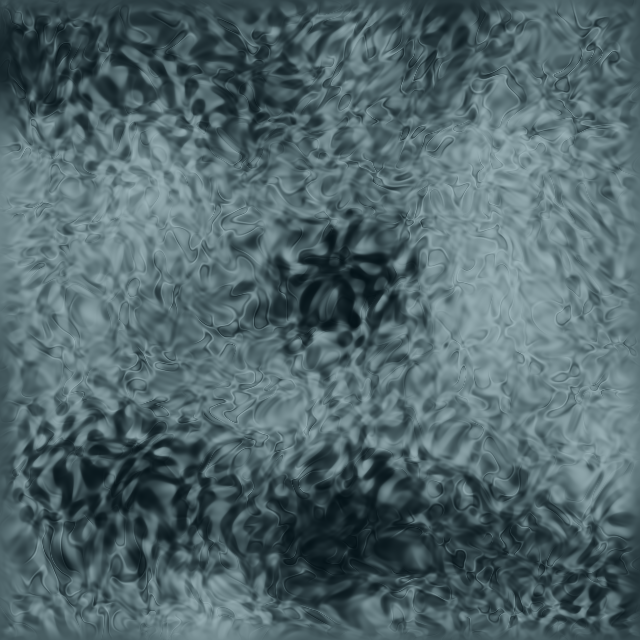
A Shadertoy shader for this texture:

```glsl
// A mottled slate-teal surface like rippled, weathered glass.
// Soft light and dark patches are looked up through strongly warped coordinates,
// then covered with worm-like ripples and thin veins made of layered sine waves.

const float TAU = 6.2831853;
const int WAVE_COUNT = 9;
const float MID_TONE = 0.335;

float hash(float n) {
    return fract(sin(n * 12.9898) * 43758.547);
}

// Sum of plane waves in random directions, with about unit variance
float waves(vec2 p, float frequency, float seed) {
    float sum = 0.0;
    for (int i = 0; i < WAVE_COUNT; i++) {
        float id = seed * 17.0 + float(i);
        float angle = TAU * (float(i) + hash(id)) / float(WAVE_COUNT);
        float pitch = frequency * mix(0.6, 1.35, hash(id + 5.3));
        vec2 direction = vec2(cos(angle), sin(angle));
        sum += sin(dot(p, direction) * pitch + TAU * hash(id + 9.7));
    }
    return sum * sqrt(2.0 / float(WAVE_COUNT));
}

vec2 waves2(vec2 p, float frequency, float seed) {
    return vec2(waves(p, frequency, seed), waves(p, frequency, seed + 1.0));
}

float blob(vec2 p, vec2 center, vec2 radius) {
    vec2 d = (p - center) / radius;
    return exp(-dot(d, d));
}

// Broad distribution of light and dark
float patchTone(vec2 p) {
    float tone = 0.335;
    tone += 0.09 * blob(p, vec2(0.50, 0.55), vec2(0.75, 0.23));
    tone += 0.15 * blob(p, vec2(0.82, 0.76), vec2(0.11, 0.08));
    tone += 0.04 * blob(p, vec2(0.78, 0.55), vec2(0.20, 0.20));
    tone += 0.10 * blob(p, vec2(0.02, 0.77), vec2(0.10, 0.10));
    tone += 0.08 * blob(p, vec2(0.85, 0.28), vec2(0.12, 0.07));
    tone += 0.10 * blob(p, vec2(0.30, 0.05), vec2(0.16, 0.08));
    tone -= 0.37 * blob(p, vec2(0.51, 0.55), vec2(0.12, 0.09));
    tone -= 0.25 * blob(p, vec2(0.20, 0.24), vec2(0.15, 0.10));
    tone -= 0.26 * blob(p, vec2(0.58, 0.18), vec2(0.17, 0.10));
    tone -= 0.10 * blob(p, vec2(0.42, 0.90), vec2(0.55, 0.13));
    tone -= 0.16 * blob(p, vec2(0.04, 0.91), vec2(0.11, 0.07));
    tone -= 0.12 * blob(p, vec2(0.92, 0.09), vec2(0.20, 0.10));
    return tone;
}

// Thin line along the zero contour of a field
float contour(float field, float width) {
    return 1.0 - smoothstep(0.0, width, abs(field));
}

// Soft limit that keeps the extremes from clipping
float softLimit(float x) {
    return x / sqrt(1.0 + x * x);
}

// Steeper contrast around the middle tone
float boostContrast(float tone, float gain, float range) {
    return MID_TONE + range * softLimit(gain * (tone - MID_TONE) / range);
}

vec3 slate(float tone) {
    return vec3(tone) + mix(vec3(0.0, 0.055, 0.075), vec3(0.0, 0.09, 0.11), smoothstep(0.0, 0.4, tone));
}

void mainImage(out vec4 fragColor, in vec2 fragCoord) {
    vec2 uv = fragCoord / iResolution.xy;

    // Detail melts away toward the border
    vec2 border = min(uv, 1.0 - uv);
    float detail = smoothstep(-0.01, 0.04, min(border.x, border.y));

    // Coordinates bent at a coarse and a fine scale
    vec2 bent = uv + 0.016 * waves2(uv, 13.0, 1.0);
    bent += 0.005 * waves2(bent, 60.0, 3.0);

    // Patches with ragged, curling edges
    vec2 curl = waves2(bent, 145.0, 5.0);
    float tone = patchTone(uv + detail * (0.026 * curl + 0.6 * (bent - uv)));

    // Ripples are strong in dark areas and faint in pale ones
    float paleness = smoothstep(0.18, 0.46, patchTone(uv));
    float activity = smoothstep(-1.2, 1.2, waves(uv, 17.0, 7.0));
    float rippleGain = mix(0.11, 0.045, paleness) * mix(0.55, 1.25, activity);
    float ripple = softLimit(1.5 * waves(bent, 200.0, 8.0));
    float grain = waves(bent + 0.003 * curl, 400.0, 9.0);
    float relief = rippleGain * ripple + 0.026 * grain;

    // Broken pale veins beside dark creases, gathered in quiet zones
    float veinField = waves(bent + 0.003 * curl, 190.0, 10.0);
    float broken = smoothstep(-0.7, 0.9, waves(bent, 75.0, 12.0));
    float veinGain = mix(1.0, 0.4, activity) * broken;
    relief += 0.075 * veinGain * contour(veinField, 0.45);
    relief -= 0.075 * veinGain * contour(veinField - 0.6, 0.45);

    // Slow drift of brightness
    tone += 0.028 * waves(uv, 24.0, 11.0) + detail * relief;
    tone -= 0.04 * (1.0 - detail);

    fragColor = vec4(slate(max(boostContrast(tone, 1.5, 0.36), 0.02)), 1.0);
}
```
